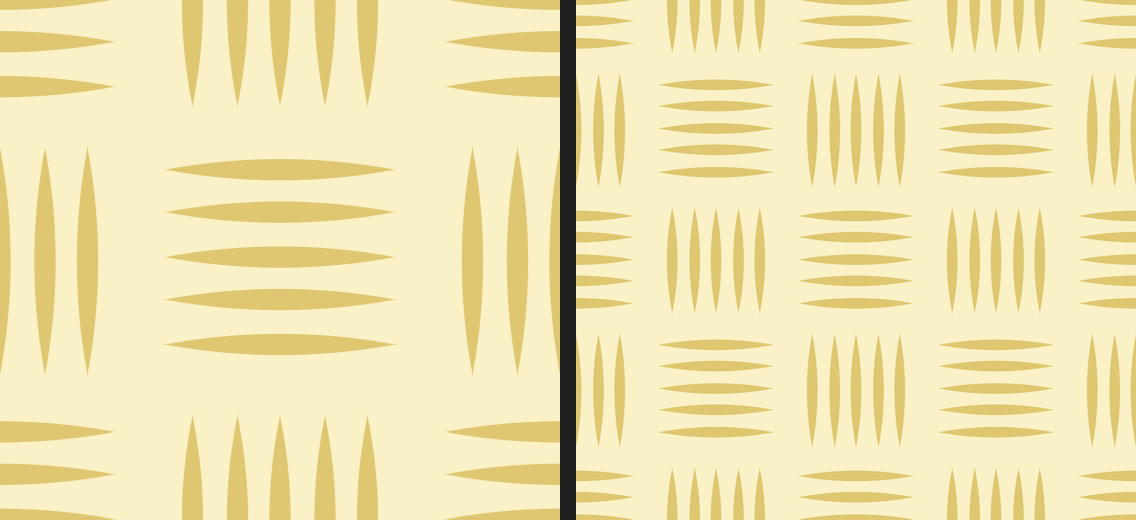
Left: one tile. Right: repeated 2 by 2.
Reproduce this pattern procedurally as a Shadertoy shader.

```glsl
// Basket weave of pointed bars: groups of five slim lenses on a 2 by 2 grid,
// lying flat and standing upright in turn. Each bar is the overlap of two
// circles; cell indices wrap, so the canvas tiles.

// Signed distance to a lens along x, pointed at both ends
float lens(vec2 p, float halfLength, float halfWidth) {
    float radius = (halfLength * halfLength + halfWidth * halfWidth) / (2.0 * halfWidth);
    return length(vec2(p.x, abs(p.y) + radius - halfWidth)) - radius;
}

// Five parallel lenses, stacked along y
float barGroup(vec2 p, float halfLength) {
    float d = 1e5;
    for (int k = -2; k <= 2; k++) {
        // The inner pair sits slightly off the even spacing
        float offset = 60.0 * float(k) + (abs(k) == 1 ? 1.7 : 0.0);
        d = min(d, lens(p - vec2(0.0, offset), halfLength, 14.6));
    }
    return d;
}

void mainImage(out vec4 fragColor, in vec2 fragCoord) {
    // The canvas spans 768 by 714 design units
    vec2 canvas = vec2(768.0, 714.0);
    vec2 p = fragCoord / iResolution.xy * canvas;
    float pixel = canvas.y / iResolution.y;

    // Cells are centred on the corners, edge midpoints and middle
    vec2 cell = canvas * 0.5;
    vec2 id = floor(p / cell + 0.5);
    vec2 q = p - id * cell;
    id = mod(id, 2.0);

    // Small differences in height and length between the four groups
    bool upright = id.x != id.y;
    float lift = upright ? (id.x > 0.5 ? -1.0 : -1.5) : (id.x > 0.5 ? 4.0 : 1.0);
    float halfLength = upright ? (id.x > 0.5 ? 144.0 : 155.5) : 157.5;
    q.y -= lift;

    float d = barGroup(upright ? q.yx : q, halfLength);

    // Gold bars on cream
    vec3 cream = vec3(0.98, 0.945, 0.78);
    vec3 gold = vec3(0.87, 0.78, 0.44);
    float bar = 1.0 - smoothstep(-0.75 * pixel, 0.75 * pixel, d);
    fragColor = vec4(mix(cream, gold, bar), 1.0);
}
```
